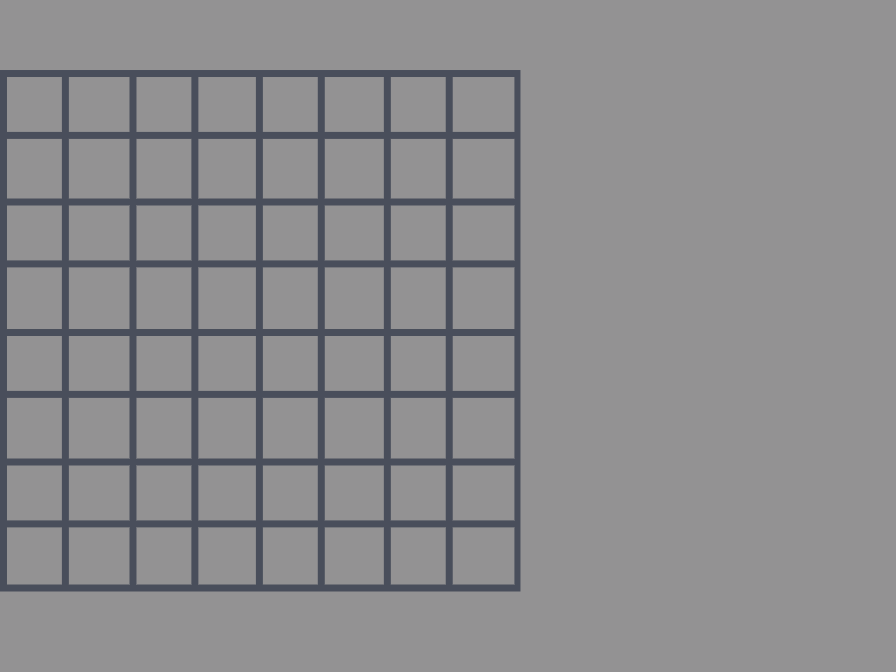
A Shadertoy shader for this pattern:

```glsl
// Draws a slate lattice of eight by eight slightly uneven cells on flat grey.

// Lengths are fractions of the canvas height; x runs right, y runs down.
const vec3 BACKGROUND = vec3(0.575, 0.572, 0.575);
const vec3 SLATE = vec3(0.285, 0.305, 0.355);
const int CELLS = 8;
const float GRID_TOP = 0.1042;
const vec2 GRID_SIZE = vec2(0.7745, 0.7760);
const float BAR_WIDTH = 0.0104;
const float NARROW_STEP = 0.0921;               // first cell of each pair
const vec2 PAIR_STEP = vec2(0.1904, 0.1927);    // two neighbouring cells
const vec2 SECOND_PAIR_NUDGE = vec2(0.0023, -0.0015);
const vec2 LAST_BAR = vec2(0.7655, 0.7656);

// Share of a pixel-wide footprint that lies between two edges.
vec2 coverage(vec2 p, vec2 low, vec2 high, float pixel) {
    vec2 left = max(p - 0.5 * pixel, low);
    vec2 right = min(p + 0.5 * pixel, high);
    return clamp((right - left) / pixel, 0.0, 1.0);
}

// Leading edge of a bar, for columns in x and rows in y.
vec2 barStart(int index) {
    if (index == CELLS) return LAST_BAR;
    int pair = index / 2;
    vec2 start = float(pair) * PAIR_STEP + float(index % 2) * NARROW_STEP;
    return pair == 1 ? start + SECOND_PAIR_NUDGE : start;
}

void mainImage(out vec4 fragColor, in vec2 fragCoord) {
    float pixel = 1.0 / iResolution.y;
    vec2 p = fragCoord * pixel;
    p.y = 1.0 - p.y - GRID_TOP;

    // Gather columns and rows together.
    vec2 bars = vec2(0.0);
    for (int i = 0; i <= CELLS; i++) {
        vec2 start = barStart(i);
        vec2 end = min(start + BAR_WIDTH, GRID_SIZE);
        bars = max(bars, coverage(p, start, end, pixel));
    }

    // Trim the bars to the outer frame.
    vec2 inside = coverage(p, vec2(0.0), GRID_SIZE, pixel);
    float lattice = max(bars.x * inside.y, bars.y * inside.x);

    fragColor = vec4(mix(BACKGROUND, SLATE, lattice), 1.0);
}
```
